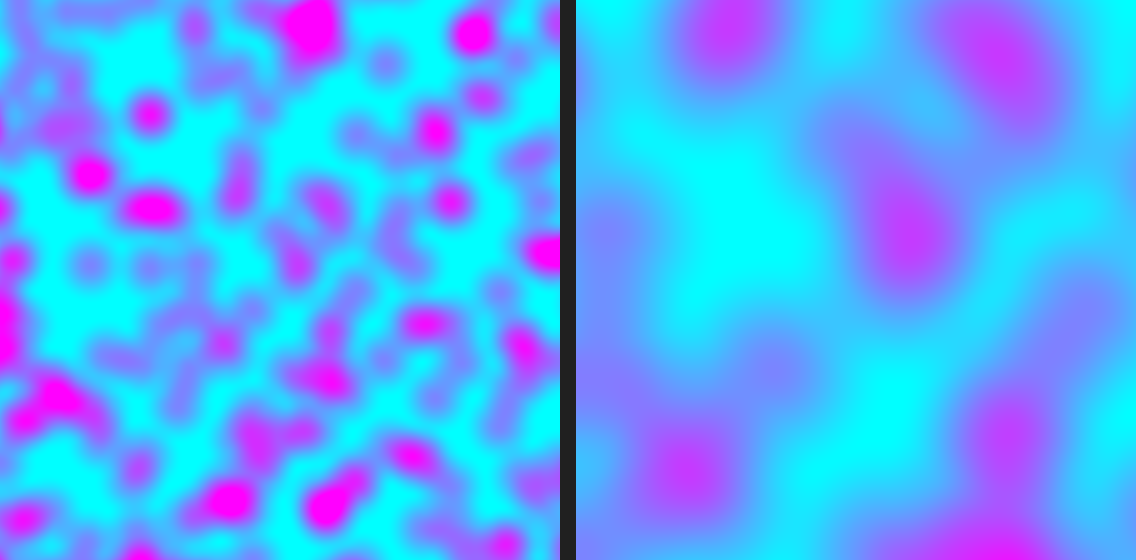
Left: the whole. Right: its middle third, enlarged.
Write a Shadertoy shader that draws this texture.

```glsl
// Soft magenta blobs scattered over cyan, blending through blue where they fade.

const vec3  BACKGROUND    = vec3(0.0, 1.0, 1.0);
const vec3  BLOB_COLOR    = vec3(1.0, 0.0, 1.0);
const float CELLS         = 4.0;    // scatter cells per canvas height
const int   BLOBS_IN_CELL = 9;
const float BLOB_RADIUS   = 0.07;   // in canvas heights, below half a cell
const float BLOB_STRENGTH = 0.48;   // peak of a lone blob
const uint  SEED          = 37u;

// Integer mixing hash
uint mixBits(uint n) {
    n = (n ^ (n >> 16)) * 0x7feb352du;
    n = (n ^ (n >> 15)) * 0x846ca68bu;
    return n ^ (n >> 16);
}

// Random position in the unit square for one blob of a cell
vec2 blobOffset(ivec2 cell, int index) {
    uint h = mixBits(uint(cell.x + 512) + SEED);
    h = mixBits(h ^ uint(cell.y + 512));
    h = mixBits(h + uint(index));
    return vec2(h & 0xffffu, h >> 16) / 65536.0;
}

// Sum of the soft blobs around p
float blobField(vec2 p) {
    vec2 grid = p * CELLS;
    ivec2 base = ivec2(floor(grid - 0.5));
    float radius = BLOB_RADIUS * CELLS;
    float sum = 0.0;

    // Blobs reach less than half a cell, so the nearest 2x2 cells suffice
    for (int y = 0; y < 2; y++)
    for (int x = 0; x < 2; x++) {
        ivec2 cell = base + ivec2(x, y);
        for (int i = 0; i < BLOBS_IN_CELL; i++) {
            vec2 center = vec2(cell) + blobOffset(cell, i);
            sum += 1.0 - smoothstep(0.0, radius, distance(grid, center));
        }
    }
    return sum * BLOB_STRENGTH;
}

void mainImage(out vec4 fragColor, in vec2 fragCoord) {
    vec2 p = fragCoord / iResolution.y;
    float amount = clamp(blobField(p), 0.0, 1.0);
    fragColor = vec4(mix(BACKGROUND, BLOB_COLOR, amount), 1.0);
}
```
